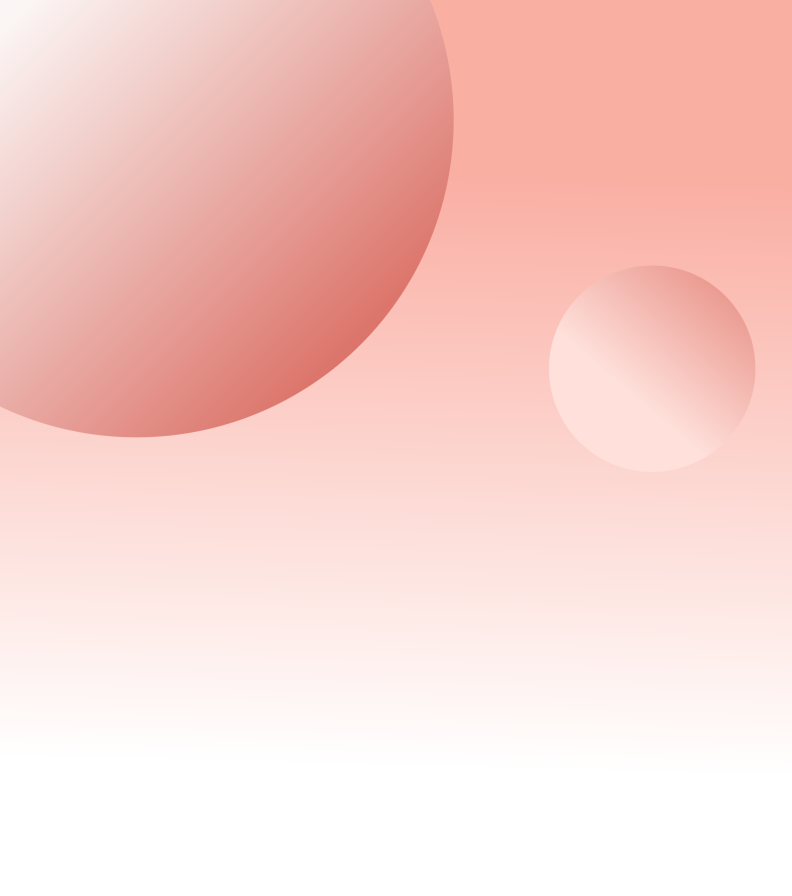
A Shadertoy shader for this background:

```glsl
// Antialiased coverage of a disc
float discMask(vec2 p, vec2 center, float radius) {
    float edge = 0.75 / iResolution.y;
    return 1.0 - smoothstep(-edge, edge, length(p - center) - radius);
}

// Position along a linear gradient from start to end, clamped to 0..1
float ramp(float start, float end, float x) {
    return clamp((x - start) / (end - start), 0.0, 1.0);
}

void mainImage(out vec4 fragColor, in vec2 fragCoord) {
    // Units of canvas height
    vec2 p = fragCoord / iResolution.y;

    // Backdrop: coral at the top fading to white, tilted slightly
    float height = p.y + 0.025 * (p.x - 0.44);
    vec3 color = mix(vec3(1.0), vec3(0.98, 0.685, 0.64), ramp(0.143, 0.805, height));

    // Large disc: diagonal gradient from near white to deep coral
    vec2 bigCenter = vec2(0.1523, 0.8659);
    float diagonal = p.x + 1.0 - p.y;
    vec3 bigColor = mix(vec3(0.985, 0.965, 0.96), vec3(0.86, 0.45, 0.41),
                        ramp(0.03, 0.79, diagonal));
    color = mix(color, bigColor, discMask(p, bigCenter, 0.354));

    // Small disc: pale lower left, rosy upper right
    vec2 smallCenter = vec2(0.7279, 0.5885);
    float slant = dot(p - smallCenter, normalize(vec2(0.65, 0.76)));
    vec3 smallColor = mix(vec3(1.0, 0.88, 0.86), vec3(0.92, 0.61, 0.57),
                          ramp(-0.038, 0.115, slant));
    color = mix(color, smallColor, discMask(p, smallCenter, 0.1152));

    fragColor = vec4(color, 1.0);
}
```
